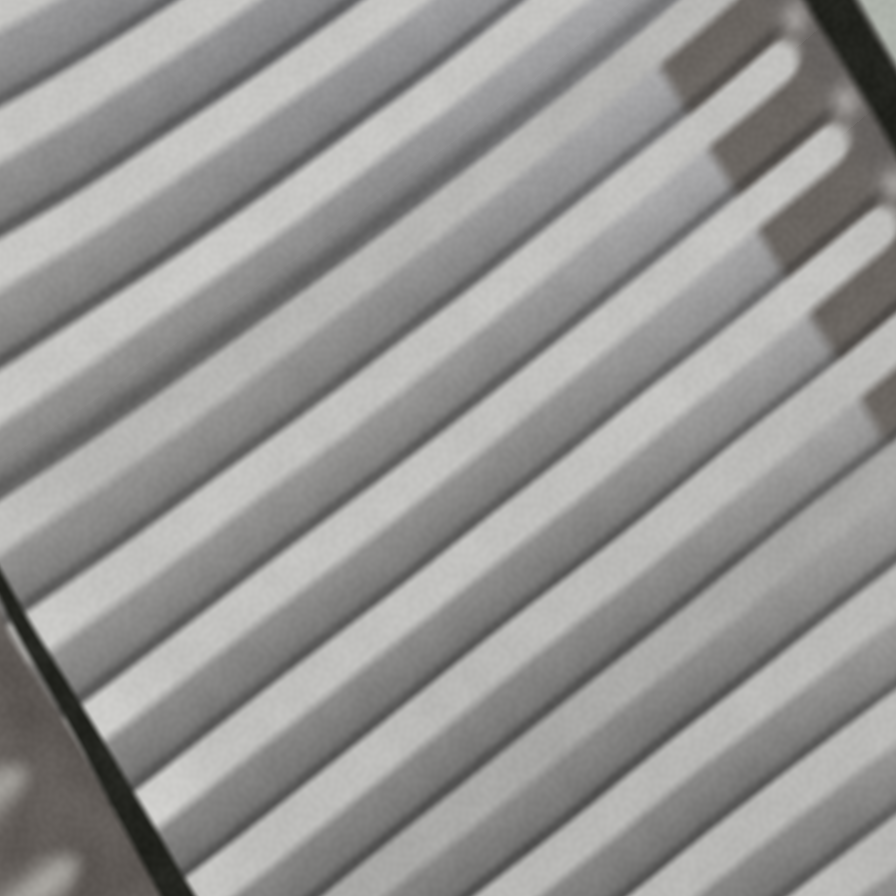
A Shadertoy shader for this texture:

```glsl
float hash(float n) {
    return fract(sin(n * 127.1 + 3.7) * 4375.85);
}

vec2 gradientAt(vec2 cell) {
    float angle = 6.2832 * hash(cell.x + 57.3 * cell.y);
    return vec2(cos(angle), sin(angle));
}

float gradientNoise(vec2 p) {
    vec2 i = floor(p), f = p - i;
    vec2 w = f * f * f * (f * (f * 6.0 - 15.0) + 10.0);
    vec2 e = vec2(1, 0);
    float low = mix(dot(gradientAt(i), f), dot(gradientAt(i + e.xy), f - e.xy), w.x);
    float high = mix(dot(gradientAt(i + e.yx), f - e.yx), dot(gradientAt(i + e.xx), f - e.xx), w.x);
    return mix(low, high, w.y);
}

float bump(float x, float width) {
    return exp(-x * x / (width * width));
}

// 1 between two limits, with soft edges
float span(float lo, float hi, float soft, float x) {
    return smoothstep(lo - soft, lo + soft, x) * (1.0 - smoothstep(hi - soft, hi + soft, x));
}

void mainImage(out vec4 fragColor, in vec2 fragCoord) {
    vec2 p = fragCoord / iResolution.xy;
    p.y = 1.0 - p.y;
    float x = p.x;

    // Gently fanned ribs, and a coordinate across the dark frame bars
    float wobble = 0.025 * gradientNoise(p * 5.0);
    float k = (p.y - 0.15 + 0.57 * x + 0.18 * x * x) / (0.146 - 0.03 * x + 0.024 * x * x) + wobble;
    float u = x - 0.6 * p.y + 0.004 * gradientNoise(p * 9.0);
    float rib = floor(k + 0.5);
    float f = k - rib;
    float groove = floor(k);
    float g = k - groove;

    // Grooves, darkening toward the next rib
    float shade = mix(0.58, 0.49, smoothstep(0.15, 0.8, g)) + 0.04 * (hash(groove) - 0.5);
    shade += 0.08 * smoothstep(0.25, 0.7, u) - 0.035 * smoothstep(0.4, 1.0, p.y);
    vec3 color = shade * vec3(1.0, 0.995, 0.985);
    color += vec3(0.0, 0.004, 0.018) * smoothstep(0.4, -0.2, p.y - 0.3 * x);

    // Brown shadowed patches at the upper right
    float patchMask = smoothstep(0.68, 0.705, u) * span(3.0, 7.75, 0.15, k);
    color = mix(color, vec3(0.37, 0.35, 0.33) + 0.05 * g, 0.9 * patchMask);

    // Contact shadow above each rib; one is broader
    float broad = bump(rib - 3.0, 0.4);
    float contact = bump(f + 0.27 + 0.04 * broad, 0.065 + 0.05 * broad);
    color *= 1.0 - contact * (0.22 + 0.08 * hash(rib + 9.0));

    // Bright rib faces with rounded ends
    float halfWidth = 0.19 + 0.025 * (hash(rib + 4.0) - 0.5) + 0.015 * smoothstep(0.2, 0.6, p.y);
    float face = smoothstep(-halfWidth - 0.055, -halfWidth + 0.045, f)
               * (1.0 - smoothstep(halfWidth - 0.06, halfWidth + 0.09, f));
    float ending = 1.0 - smoothstep(0.84, 0.88, u + 0.5 * f * f);
    float dim = 0.11 * bump(rib - 8.0, 0.8) + 0.05 * broad + 0.03 * smoothstep(8.0, 9.0, rib);
    float light = 0.77 - dim + 0.04 * (hash(rib + 2.0) - 0.5) + 0.03 * gradientNoise(p * 6.0);
    light += 0.04 * bump(u + 0.36, 0.08);
    color = mix(color, light * vec3(1.0, 0.998, 0.985), face * ending);

    // Blurred strip past the rib ends, with faint glints
    float strip = smoothstep(0.83, 0.88, u);
    vec3 stripColor = vec3(0.4, 0.385, 0.375) + 0.23 * bump(g - 0.75, 0.17) * bump(u - 0.872, 0.025);
    color = mix(color, stripColor, strip * (1.0 - face * ending));

    // Dim ribs outside the lower left bar
    float outside = 1.0 - smoothstep(-0.42, -0.4, u);
    float dimRib = bump(f, 0.2) * (1.0 - smoothstep(-0.515, -0.47, u + 0.4 * f * f));
    vec3 outsideColor = mix(vec3(0.38, 0.36, 0.345), vec3(0.64, 0.63, 0.61), dimRib);
    outsideColor += 0.08 * gradientNoise(p * 14.0);
    color = mix(color, outsideColor, outside);

    // Pale corner and the two dark bars
    color = mix(color, vec3(0.68, 0.7, 0.67), smoothstep(0.945, 0.965, u));
    float lowerBar = span(-0.4 - 0.06 * max(p.y - 0.65, 0.0), -0.382, 0.006, u);
    float upperBar = span(0.898, 0.955, 0.009, u);
    vec3 barColor = vec3(0.13, 0.135, 0.115) + 0.04 * gradientNoise(p * 20.0);
    color = mix(color, barColor, max(lowerBar, upperBar));

    // Fine grain and cloudy wear
    color += 0.022 * gradientNoise(p * 130.0) + 0.02 * gradientNoise(p * 28.0);
    fragColor = vec4(clamp(color, 0.0, 1.0), 1.0);
}
```
